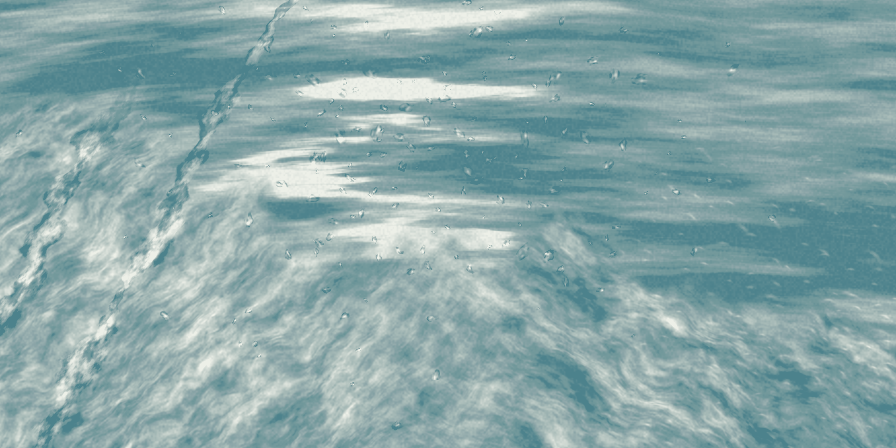
A Shadertoy shader for this texture:

```glsl
// Splashing pool water: stretched noise makes sunlit ripples above a bank of foam,
// crossed by glassy jets, beads and flicks of spray. All layers add up to a single
// tone, which a teal-to-white colour ramp turns into the final colour.

float hash(vec2 p) {
    vec3 q = fract(vec3(p.xyx) * 0.1031);
    q += dot(q, q.yzx + 33.33);
    return fract((q.x + q.y) * q.z);
}

float valueNoise(vec2 p) {
    vec2 cell = floor(p), f = fract(p);
    f = f * f * (3.0 - 2.0 * f);
    float low = mix(hash(cell), hash(cell + vec2(1, 0)), f.x);
    float high = mix(hash(cell + vec2(0, 1)), hash(cell + vec2(1, 1)), f.x);
    return mix(low, high, f.y);
}

// Layered noise; a higher gain gives more fine detail
float fbm(vec2 p, float gain) {
    float sum = 0.0, total = 0.0, weight = 1.0;
    for (int i = 0; i < 4; i++) {
        sum += weight * valueNoise(p);
        total += weight;
        p = p * 2.03 + vec2(17.3, 9.1);
        weight *= gain;
    }
    return sum / total;
}

vec2 turn(vec2 p, float angle) {
    float c = cos(angle), s = sin(angle);
    return vec2(c * p.x + s * p.y, c * p.y - s * p.x);
}

// Soft elliptical spot
float spot(vec2 p, vec2 centre, vec2 size) {
    vec2 d = (p - centre) / size;
    return exp(-dot(d, d));
}

// Lumpy glass beads, one per grid cell: dark rim, mottled body, small glint
float beads(vec2 p, float density, float seed) {
    vec2 id = floor(p) + seed;
    vec2 d = fract(p) - 0.32 - 0.36 * vec2(hash(id), hash(id + 41.0));
    d = turn(d, 6.28 * hash(id + 7.0)) * vec2(0.8, 1.25) / mix(0.1, 0.28, hash(id + 83.0));
    float r = length(d) + 0.7 * (valueNoise(d * 1.8 + id) - 0.5);
    float body = 1.0 - smoothstep(0.7, 1.05, r);
    float mottle = 0.4 * (valueNoise(d * 2.5 + id * 3.0) - 0.5);
    float glint = 0.28 * spot(d, vec2(-0.3, 0.3), vec2(0.35));
    return step(hash(id + 19.0), density) * (body * (mottle - 0.12 * smoothstep(0.3, 0.7, r)) + glint);
}

// Short tapered strokes of spray falling to the right, one per grid cell
float flicks(vec2 p, float density, float seed) {
    vec2 id = floor(p) + seed;
    vec2 d = fract(p) - 0.35 - 0.3 * vec2(hash(id), hash(id + 53.0));
    d = turn(d, -0.85 + 0.75 * hash(id + 11.0));
    d.y += 0.8 * d.x * d.x;
    float size = mix(0.1, 0.22, hash(id + 67.0));
    return spot(d, vec2(0.0), vec2(size, 0.055)) * step(hash(id + 29.0), density);
}

float rippleTone(vec2 p) {
    float bend = p.y - 0.13 * p.x + 0.055 * p.x * p.x + 0.03 * valueNoise(p * vec2(3.0, 5.0));
    float broad = fbm(vec2(p.x * 2.2, bend * 15.0) + 3.7, 0.5);
    float fine = fbm(vec2(p.x * 4.5, bend * 36.0) + 8.2, 0.55);
    float n = mix(broad, fine, 0.5);
    float shade = spot(p, vec2(1.85, 0.45), vec2(0.36, 0.2))
        + 0.6 * spot(p, vec2(1.2, 0.58), vec2(0.2, 0.08))
        + 0.7 * spot(p, vec2(0.38, 0.83), vec2(0.2, 0.1));
    float glow = spot(p, vec2(0.92, 0.8), vec2(0.36, 0.24))
        + spot(p, vec2(0.62, 0.6), vec2(0.2, 0.08))
        + spot(p, vec2(1.0, 0.45), vec2(0.25, 0.07));
    float contrast = mix(1.7, 1.2, smoothstep(1.0, 1.6, p.x));
    float tone = 0.52 + contrast * (n - 0.5) - 0.17 * shade + 0.04 * glow;
    float sun = smoothstep(0.5, 0.6, n + 0.22 * min(glow, 1.1) - 0.2);
    return mix(clamp(tone, 0.32, 0.74), 0.91, sun);
}

float foamTone(vec2 p) {
    vec2 warped = p + 0.07 * vec2(fbm(p * 7.0, 0.5), fbm(p * 7.0 + 31.0, 0.5));
    vec2 rising = turn(warped, 0.7) * vec2(10.0, 24.0);
    vec2 falling = turn(warped, -0.5) * vec2(10.0, 24.0);
    float side = smoothstep(0.6, 1.4, p.x);
    float n = mix(fbm(rising, 0.75), fbm(falling + 5.0, 0.75), side);
    float shade = spot(p, vec2(0.18, 0.04), vec2(0.09, 0.14))
        + 0.7 * spot(p, vec2(1.3, 0.27), vec2(0.09, 0.16))
        + 0.7 * spot(p, vec2(1.8, 0.1), vec2(0.4, 0.22));
    return 0.6 + 0.95 * (n - 0.5) + 0.22 * (fbm(p * 4.0 + 8.0, 0.5) - 0.5) - 0.18 * shade;
}

float foamCover(vec2 p) {
    float top = mix(0.8, 0.41, smoothstep(0.0, 0.85, p.x)) - 0.16 * smoothstep(1.3, 1.7, p.x);
    top += 0.14 * spot(p, vec2(1.25, p.y), vec2(0.16)) + 0.3 * (fbm(p * 7.0 + 20.0, 0.6) - 0.5);
    return smoothstep(-0.06, 0.07, top - p.y);
}

// Ragged rope of clear water climbing to the right
float jetTone(vec2 p, float shift, float seed) {
    float path = 0.08 + shift + 0.5 * p.y + 0.07 * p.y * p.y + 0.1 * (fbm(vec2(p.y * 8.0, seed), 0.6) - 0.5);
    float width = 0.004 + 0.045 * valueNoise(vec2(p.y * 19.0, seed + 6.0));
    float across = abs(p.x - path) / width + 1.2 * (fbm(p * 32.0 + seed, 0.5) - 0.5);
    float glass = smoothstep(0.3, 0.7, fbm(turn(p, 0.9) * vec2(24.0, 48.0) + seed, 0.6)) - 0.5;
    float body = 1.0 - smoothstep(0.75, 1.05, across);
    return body * (0.45 * glass - 0.1 * smoothstep(0.3, 0.8, across));
}

vec3 waterColour(float tone) {
    vec3 colour = mix(vec3(0.30, 0.51, 0.55), vec3(0.45, 0.60, 0.61), smoothstep(0.28, 0.45, tone));
    colour = mix(colour, vec3(0.55, 0.65, 0.66), clamp((tone - 0.45) / 0.10, 0.0, 1.0));
    colour = mix(colour, vec3(0.64, 0.72, 0.71), clamp((tone - 0.55) / 0.09, 0.0, 1.0));
    colour = mix(colour, vec3(0.75, 0.80, 0.78), clamp((tone - 0.64) / 0.11, 0.0, 1.0));
    return mix(colour, vec3(0.93, 0.94, 0.91), clamp((tone - 0.75) / 0.17, 0.0, 1.0));
}

void mainImage(out vec4 fragColor, in vec2 fragCoord) {
    vec2 p = fragCoord / iResolution.y;
    float tone = mix(rippleTone(p), foamTone(p), foamCover(p));
    tone += jetTone(p, 0.0, 2.0) + jetTone(p, -0.24, 9.0) * (1.0 - smoothstep(0.6, 0.9, p.y));
    // Spray: beads over the ripples, flicks towards the right
    float beadZone = spot(p, vec2(0.95, 0.68), vec2(0.45, 0.3));
    float flickZone = smoothstep(1.1, 1.6, p.x) * (1.0 - smoothstep(0.55, 0.8, p.y));
    for (float i = 0.0; i < 3.0; i++) {
        vec2 layer = turn(p, 0.12 * i) + 0.37 * i;
        tone += beads(layer * (15.0 + 6.0 * i), 0.35 * beadZone, 100.0 * i + 50.0);
        tone += 0.18 * flickZone * flicks(layer * (13.0 + 5.0 * i), 0.3, 70.0 * i + 90.0);
    }
    // Film grain
    tone += 0.07 * (valueNoise(p * 230.0) - 0.5);
    fragColor = vec4(waterColour(tone), 1.0);
}
```
